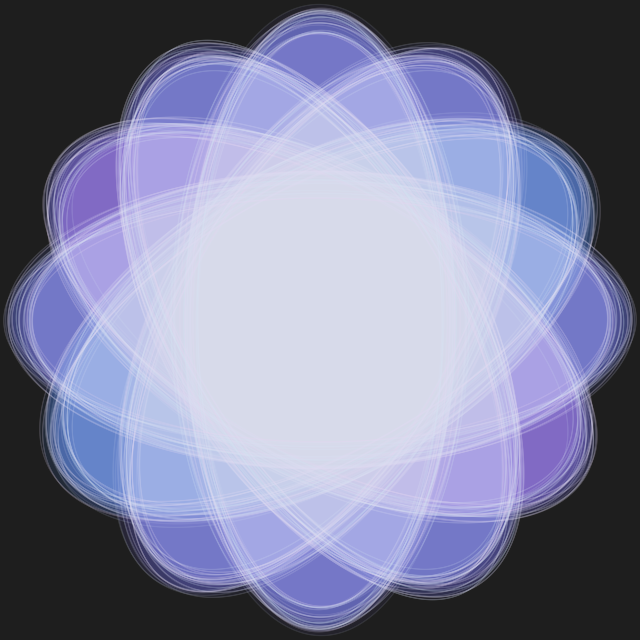
Reproduce this background procedurally as a three.js fragment shader.

```glsl
varying vec2 vUv;

float hash(float n) {
  return fract(sin(n * 12.9898) * 43758.5);
}

// Approximate signed distance to an ellipse with the given radii
float ellipseDistance(vec2 p, vec2 radii) {
  float f = max(length(p / radii), 0.001);
  return (f - 1.0) * f / max(length(p / (radii * radii)), 0.001);
}

vec2 rotate(vec2 p, float angle) {
  float c = cos(angle), s = sin(angle);
  return vec2(c * p.x + s * p.y, c * p.y - s * p.x);
}

void main() {
  const float COPIES = 28.0;
  vec2 p = vUv - 0.5;
  vec3 density = vec3(0.0);
  vec3 strokeSum = vec3(0.0);
  float strokeWeight = 0.0;

  // Six petal pairs, each a stack of slightly varied translucent ellipses
  for (int k = 0; k < 6; k++) {
    float petal = float(k);
    float angle = radians(30.0 * petal);
    float diagonal = mod(petal, 3.0) > 0.5 ? 1.0 : 0.0;
    float hue = 0.577 * (sin(2.0 * angle) + sin(4.0 * angle));
    vec3 petalTone = vec3(0.6, 0.63, 1.75) + hue * vec3(-0.13, 0.12, 0.06);

    for (int i = 0; i < 28; i++) {
      float copy = float(i);
      float seed = copy + petal * 37.0 + 1.0;
      float turn = (hash(seed + 0.31) - 0.5) * mix(0.02, 0.08, diagonal);
      vec2 radii = mix(vec2(0.447, 0.19), vec2(0.436, 0.205), diagonal);
      radii += vec2(0.048, 0.043) * vec2(hash(seed), hash(seed + 0.57));
      float d = ellipseDistance(rotate(p, angle + turn), radii);

      // Fill
      float wobble = fract(copy * 0.618 + petal * 0.37) - 0.5;
      float inside = 1.0 - smoothstep(-0.001, 0.001, d);
      density += inside / COPIES * (petalTone + wobble * vec3(0.4, -0.35, 0.0));

      // Fine outline
      float stroke = 1.0 - smoothstep(0.0003, 0.0018, abs(d));
      stroke *= 0.08 + 0.27 * hash(seed + 0.83);
      vec3 strokeTint = mix(vec3(0.90, 0.83, 0.94), vec3(0.82, 0.90, 0.95), wobble + 0.5);
      strokeSum += stroke * strokeTint;
      strokeWeight += stroke;
    }
  }

  // Stacked layers approach a pale lavender limit
  vec3 darkGrey = vec3(0.118);
  vec3 paleLavender = vec3(0.862, 0.872, 0.918);
  vec3 color = mix(paleLavender, darkGrey, exp(-density));

  vec3 strokeColor = strokeSum / max(strokeWeight, 0.0001);
  color = mix(color, strokeColor, 1.0 - exp(-strokeWeight));
  gl_FragColor = vec4(color, 1.0);
}
```
